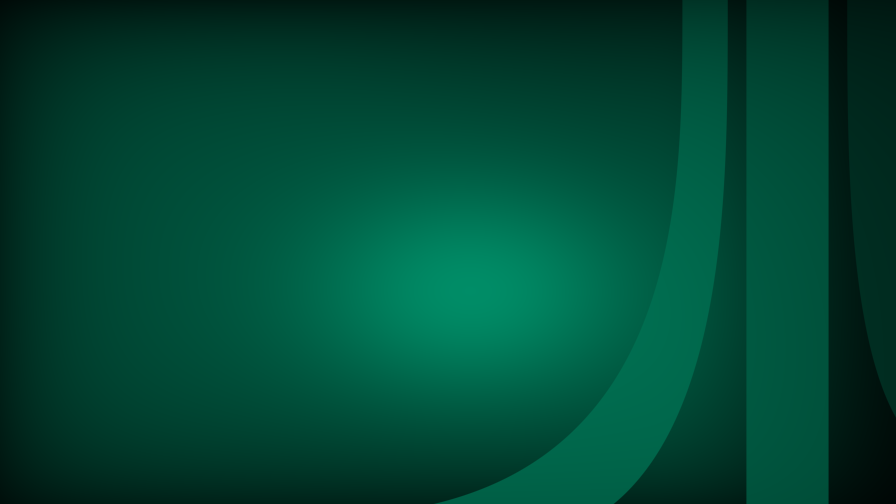
This background is drawn by a WebGL 1 fragment shader. Its source:

```glsl
precision highp float;

uniform vec2 u_resolution;

#define ASPECT 1.7778
#define TINT vec3(0.0, 1.0, 0.73)
#define BASE_LEVEL 0.33
#define GLOW_LEVEL 0.24
#define GLOW_CENTER vec2(0.938, 0.421)
#define GLOW_RADIUS vec2(0.228, 0.152)
#define EDGE_FADE 0.14
#define BAND_LEVEL 0.46
#define BAR_LEVEL 0.40
#define CORNER_LEVEL 0.22
#define OVERLAY_ALPHA 0.72

// Darkening near a canvas side; depth is the loss at the side itself
float sideFade(float inset, float depth, float reach) {
  return 1.0 - depth * exp(-inset / reach);
}

// Soft step about one pixel wide, rising to 1 on the positive side
float cover(float dist) {
  float pixel = 1.0 / u_resolution.y;
  return smoothstep(-0.75 * pixel, 0.75 * pixel, dist);
}

// Approximate distance to a cubic superellipse arc hanging from the top.
// It starts at startX and bends sideways by bend; positive to the right.
float arcDistance(vec2 p, float startX, float bend, float height) {
  float t = clamp((1.0 - p.y) / height, 0.0, 0.999);
  float root = pow(1.0 - t * t * t, 1.0 / 3.0);
  float slope = bend / height * t * t / (root * root);
  float arcX = startX + bend * (1.0 - root);
  return (p.x - arcX) / sqrt(1.0 + slope * slope);
}

void main() {
  vec2 p = gl_FragCoord.xy / u_resolution * vec2(ASPECT, 1.0);

  // Backdrop with darkened sides; the top shade reaches lower at the right
  float topReach = EDGE_FADE * mix(1.0, 1.65, smoothstep(0.5, 1.5, p.x));
  float topFade = sideFade(1.0 - p.y, 0.72, topReach);
  float rightFade = 1.0 - 0.9 * smoothstep(1.28, 1.9, p.x);
  float level = BASE_LEVEL * topFade * rightFade;
  level *= sideFade(p.y, 0.6, EDGE_FADE) * sideFade(p.x, 0.58, EDGE_FADE);

  // Oval glow
  vec2 offset = (p - GLOW_CENTER) / GLOW_RADIUS;
  level += GLOW_LEVEL * exp(-0.5 * dot(offset, offset));

  // Curved band, upright bar and the curved panel at the right
  float band = cover(arcDistance(p, 1.354, -0.880, 1.030))
             * cover(-arcDistance(p, 1.444, -0.576, 1.088));
  float bar = cover(p.x - 1.481) * cover(1.644 - p.x);
  float corner = cover(arcDistance(p, 1.681, 0.282, 0.926));

  // Translucent overlays, dimmed towards the top
  float dim = sqrt(topFade);
  level = mix(level, BAND_LEVEL * dim, OVERLAY_ALPHA * band);
  level = mix(level, BAR_LEVEL * dim, OVERLAY_ALPHA * bar);
  level = mix(level, CORNER_LEVEL * dim, OVERLAY_ALPHA * corner);

  gl_FragColor = vec4(level * TINT, 1.0);
}
```
